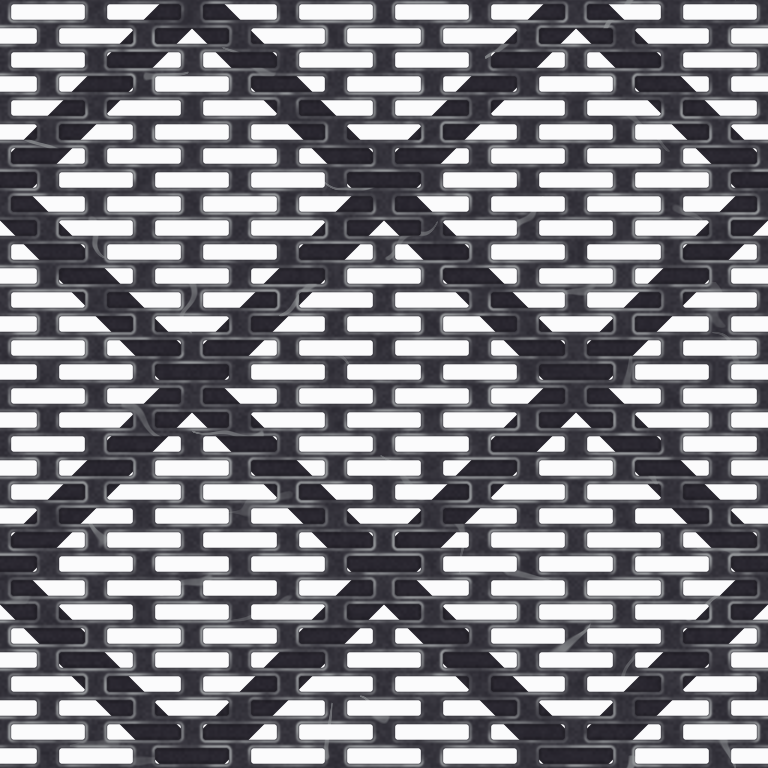
This pattern is drawn by a WebGL 1 fragment shader. Its source:

```glsl
precision highp float;
// Perforated dark metal sheet: 32 staggered rows of 8 rounded slots, with a
// 2 by 2 lattice of diagonal bars behind it and white showing through the rest.
// Rounded-box distances cut the slots; wrapping noise adds grain, rims and scuffs.

uniform vec2 u_resolution;

const vec2 SLOT_GRID = vec2(8.0, 32.0);
const vec2 SLOT_HALF = vec2(0.0479, 0.0100);
const float SLOT_RADIUS = 0.0035;
const float BAR_GRID = 2.0;
const float BAR_HALF = 0.0371;   // measured along an axis
const float SCUFF_GRID = 7.0;

const vec3 BACKDROP = vec3(0.985, 0.985, 0.99);
const vec3 PLATE = vec3(0.200, 0.194, 0.226);
const vec3 BAR = vec3(0.165, 0.155, 0.190);
const vec3 WORN = vec3(0.60, 0.61, 0.62);
const vec3 SCUFF = vec3(0.57, 0.58, 0.59);

float hash(vec2 p) {
  return fract(sin(dot(p, vec2(127.1, 311.7))) * 43758.5453);
}

// Value noise that wraps after a whole number of cells.
float noise(vec2 uv, vec2 cells, float seed) {
  vec2 p = uv * cells;
  vec2 i = floor(p);
  vec2 f = fract(p);
  f = f * f * (3.0 - 2.0 * f);
  vec2 lo = mod(i, cells) + seed;
  vec2 hi = mod(i + 1.0, cells) + seed;
  return mix(mix(hash(lo), hash(vec2(hi.x, lo.y)), f.x),
             mix(hash(vec2(lo.x, hi.y)), hash(hi), f.x), f.y);
}

float roundedBox(vec2 p, vec2 halfSize, float radius) {
  vec2 d = abs(p) - halfSize + radius;
  return length(max(d, 0.0)) + min(max(d.x, d.y), 0.0) - radius;
}

// Signed distance to the nearest slot, looking at this row and its neighbours.
float slotDistance(vec2 uv) {
  float nearest = 1.0;
  for (int k = -1; k <= 1; k++) {
    float row = floor(uv.y * SLOT_GRID.y) + float(k);
    float stagger = 0.5 - 0.5 * mod(row, 2.0);
    vec2 p = vec2(fract(uv.x * SLOT_GRID.x + stagger) - 0.5,
                  uv.y * SLOT_GRID.y - row - 0.5) / SLOT_GRID;
    nearest = min(nearest, roundedBox(p, SLOT_HALF, SLOT_RADIUS));
  }
  return nearest;
}

// Signed distance to the crossed diagonal bars.
float barDistance(vec2 uv) {
  vec2 diagonals = vec2(uv.x + uv.y, uv.x - uv.y) * BAR_GRID;
  vec2 offset = abs(fract(diagonals) - 0.5) / BAR_GRID;
  return (min(offset.x, offset.y) - BAR_HALF) * 0.7071;
}

// One tapered, bent streak in most cells of a wrapping grid.
float scuffs(vec2 uv) {
  vec2 warp = vec2(noise(uv, vec2(34.0), 5.0), noise(uv, vec2(34.0), 61.0)) - 0.5;
  vec2 p = (uv + 0.022 * warp) * SCUFF_GRID;
  float amount = 0.0;
  for (int y = -1; y <= 1; y++) {
    for (int x = -1; x <= 1; x++) {
      vec2 cell = floor(p) + vec2(float(x), float(y));
      vec2 id = mod(cell, SCUFF_GRID);
      vec2 center = cell + vec2(hash(id + 11.0), hash(id + 23.0));
      float angle = 6.2832 * hash(id + 37.0);
      vec2 dir = vec2(cos(angle), sin(angle));
      float halfLength = mix(0.10, 0.30, hash(id + 53.0));
      vec2 d = p - center;
      float along = clamp(dot(d, dir), -halfLength, halfLength);
      float width = mix(0.012, 0.045, 0.5 + 0.5 * along / halfLength);
      float streak = 1.0 - smoothstep(width * 0.5, width * 1.2, length(d - dir * along));
      float strength = step(0.25, hash(id + 71.0)) * mix(0.4, 1.0, hash(id + 89.0));
      amount = max(amount, streak * strength);
    }
  }
  return amount;
}

float coverage(float dist, float pixel) {
  return 1.0 - smoothstep(-0.6 * pixel, 0.6 * pixel, dist);
}

void main() {
  vec2 uv = gl_FragCoord.xy / u_resolution;
  float pixel = 1.0 / min(u_resolution.x, u_resolution.y);
  float slot = slotDistance(uv);
  float grain = 0.6 * noise(uv, vec2(256.0), 3.0) + 0.4 * noise(uv, vec2(110.0), 17.0) - 0.5;

  // Bars, shaded where they sit under the slot edges.
  float shade = mix(0.8, 1.0, smoothstep(0.0, 0.006, -slot));
  vec3 bar = BAR * shade + 0.04 * grain;
  vec3 behind = mix(BACKDROP, bar, coverage(barDistance(uv), pixel));

  // Sheet with unevenly worn rims and scuffs.
  float wear = 0.65 * noise(uv, vec2(28.0, 40.0), 29.0) + 0.35 * noise(uv, vec2(75.0), 43.0);
  float rimOffset = (slot - 0.0024) / 0.0022;
  float rim = exp(-rimOffset * rimOffset) * mix(0.15, 0.95, smoothstep(0.2, 0.85, wear));
  vec3 plate = PLATE + 0.07 * grain;
  plate = mix(plate, WORN, rim);
  float patchy = 0.55 + 0.45 * noise(uv, vec2(90.0), 97.0);
  plate = mix(plate, SCUFF, 0.85 * scuffs(uv) * patchy);

  gl_FragColor = vec4(mix(plate, behind, coverage(slot, pixel)), 1.0);
}
```
